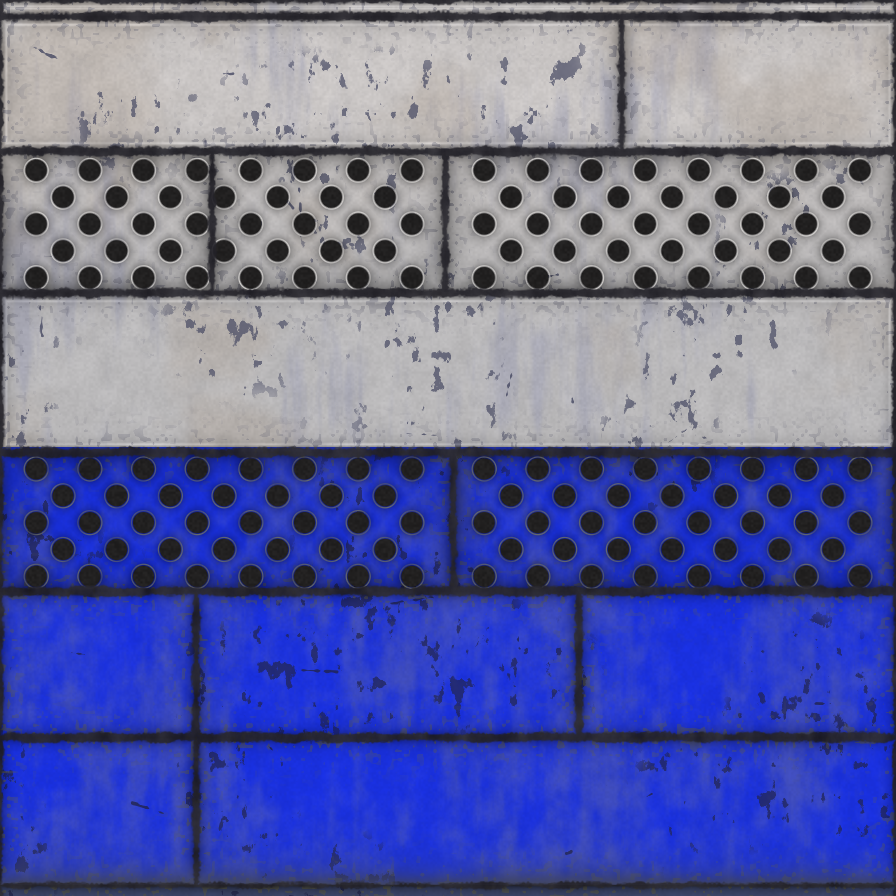
Give the GLSL for this texture, as a Shadertoy shader.

```glsl
// Worn metal wall: six stacked rows of plates, pale above and blue below,
// two rows punched with a staggered grid of holes. Distances to seams and
// holes drive the grooves and shadows; value noise adds grime and scratches.

float hash(vec2 p) {
    p = fract(p * vec2(0.1031, 0.1137));
    p += dot(p, p.yx + 33.33);
    return fract((p.x + p.y) * p.x * 7.31);
}

float noise(vec2 p) {
    vec2 i = floor(p), f = fract(p);
    f = f * f * (3.0 - 2.0 * f);
    return mix(mix(hash(i), hash(i + vec2(1, 0)), f.x),
               mix(hash(i + vec2(0, 1)), hash(i + vec2(1, 1)), f.x), f.y);
}

float fbm(vec2 p) {
    float sum = 0.0, amp = 0.5;
    for (int i = 0; i < 5; i++) {
        sum += amp * noise(p);
        p = p * 2.03 + 17.7;
        amp *= 0.5;
    }
    return sum;
}

// Antialiased inside of a signed distance
float cover(float d) {
    return clamp(0.5 - d * iResolution.y, 0.0, 1.0);
}

// Distance to the nearest hole centre; the staggered grid fills half the width
float holeDistance(vec2 p, float top) {
    vec2 q = (vec2(mod(p.x, 0.5), p.y) - vec2(0.0404, top)) / 0.02995;
    vec2 a = clamp(2.0 * round(q * 0.5), vec2(0), vec2(14, 4));
    vec2 b = clamp(2.0 * round((q - 1.0) * 0.5) + 1.0, vec2(1), vec2(13, 3));
    return 0.02995 * min(length(q - a), length(q - b));
}

// Short broken scratches at random places and angles
float scratches(vec2 p) {
    float mask = 0.0;
    for (int i = 0; i < 44; i++) {
        float k = float(i) * 3.7 + 5.0;
        vec2 q = p - vec2(hash(vec2(k, 11.0)), hash(vec2(k, 47.0)));
        float angle = 2.6 * hash(vec2(k, 83.0)) - 0.7;
        float len = 0.003 + 0.022 * pow(hash(vec2(k, 131.0)), 3.0);
        vec2 dir = vec2(cos(angle), sin(angle));
        float d = length(q - dir * clamp(dot(q, dir), -len, len));
        mask = max(mask, cover(d - 0.0045 * (noise(p * 190.0 + k) - 0.45)));
    }
    return mask;
}

void mainImage(out vec4 fragColor, in vec2 fragCoord) {
    vec2 p = fragCoord / iResolution.xy;
    p.y = 1.0 - p.y;

    // Layout: horizontal seams from the top, and the cuts within each row
    float seams[7] = float[7](0.0185, 0.169, 0.327, 0.505, 0.660, 0.823, 0.988);
    vec2 cuts[8] = vec2[8](vec2(-1), vec2(0.694, -1), vec2(0.237, 0.497), vec2(-1),
                           vec2(0.506, -1), vec2(0.219, 0.646), vec2(0.219, -1), vec2(-1));
    int row = 0;
    float dSeam = 1.0;
    for (int i = 0; i < 7; i++) {
        if (p.y > seams[i]) row = i + 1;
        dSeam = min(dSeam, abs(p.y - seams[i]));
    }
    float dCut = min(abs(p.x - cuts[row].x), abs(p.x - cuts[row].y));
    float dBorder = min(min(p.x, 1.0 - p.x), p.y);
    float dEdge = min(min(dSeam, dCut), dBorder + 0.001);
    bool punched = row == 2 || row == 4;
    bool blue = p.y > 0.499;

    // Paint with cloudy fading, vertical streaks and fine grain
    float cloud = fbm(p * vec2(9.0, 7.0) + 3.0);
    float streak = fbm(p * vec2(75.0, 9.0));
    float mottle = fbm(p * vec2(60.0, 45.0) + 9.0);
    float grain = noise(p * 380.0) - 0.5;
    vec3 col;
    if (blue) {
        float fade = smoothstep(0.38, 0.72, 0.5 * cloud + 0.28 * mottle + 0.24 * streak);
        col = mix(vec3(0.10, 0.19, 0.88), vec3(0.25, 0.30, 0.73), fade);
        if (row == 7) col = vec3(0.25, 0.29, 0.44);
    } else {
        col = mix(vec3(0.79, 0.775, 0.77), vec3(0.73, 0.725, 0.73), smoothstep(0.1, 0.4, p.y));
        col = mix(col, vec3(0.56, 0.57, 0.68), 0.4 * smoothstep(0.50, 0.75, cloud * 0.6 + streak * 0.45));
        col = mix(col, vec3(0.66, 0.61, 0.56), 0.35 * smoothstep(0.5, 0.75, fbm(p * 8.0 + 40.0)));
    }
    col *= 1.0 + 0.10 * (mottle - 0.48) + 0.05 * grain;

    // Flakes, scratches and chipped rims
    float flakes = smoothstep(0.66, 0.71, fbm(p * vec2(80.0, 55.0) + 71.0))
                 * smoothstep(0.48, 0.68, noise(p * 8.0 + 5.0));
    float wear = max(0.7 * flakes, 0.8 * scratches(p));
    col = mix(col, blue ? vec3(0.13, 0.14, 0.30) : vec3(0.27, 0.28, 0.38), wear);
    float chips = smoothstep(0.72, 0.8, noise(p * 210.0)) * exp(-dEdge / 0.018);
    col = mix(col, blue ? vec3(0.40, 0.39, 0.27) : vec3(0.42, 0.42, 0.48), 0.75 * chips);

    // Pale bevel lines on the plain light plates
    if (!blue && !punched) {
        float bevel = exp(-pow((min(dSeam, dBorder + 0.002) - 0.009) / 0.0017, 2.0));
        col += 0.13 * bevel * (0.5 + noise(p * 40.0));
    }

    // Soft dirt along edges, thickest at the foot of the wall
    float reach = punched ? 0.011 : 0.007;
    col *= 1.0 - 0.55 * exp(-dEdge / reach) * (0.7 + 0.6 * cloud);
    if (row == 6) {
        float foot = exp(-(0.988 - p.y) / 0.016) * (0.6 + 0.8 * cloud);
        col = mix(col, vec3(0.27, 0.29, 0.40), clamp(foot, 0.0, 0.85));
    }

    // Holes: shaded surround, thin worn rim, dark inside
    if (punched) {
        float d = holeDistance(p, row == 2 ? 0.1901 : 0.5234) - 0.0118;
        col *= 1.0 - 0.38 * exp(-max(d, 0.0) / 0.0055);
        vec3 rim = blue ? vec3(0.42, 0.43, 0.42) : vec3(0.84, 0.83, 0.82);
        col = mix(col, rim, cover(abs(d - 0.0016) - 0.0007) * (0.35 + 0.6 * noise(p * 90.0)));
        col = mix(col, vec3(0.13, 0.125, 0.125) + 0.04 * grain, cover(d));
    }

    // Dark grooves with ragged outlines
    float ragged = 0.004 * (noise(p * vec2(70.0, 110.0)) - 0.5) + 0.002 * grain;
    float groove = min(min(dSeam - (row == 7 || p.y > 0.95 ? 0.002 : 0.0042), dCut - 0.0032),
                       dBorder - 0.0025) + ragged;
    float dark = 1.0 - smoothstep(-0.0012, 0.0022, groove);
    vec3 grooveColor = vec3(0.15, 0.145, 0.17) + 0.14 * (mottle - 0.45);
    col = mix(col, grooveColor, 0.92 * dark);

    fragColor = vec4(clamp(col, 0.0, 1.0), 1.0);
}
```
